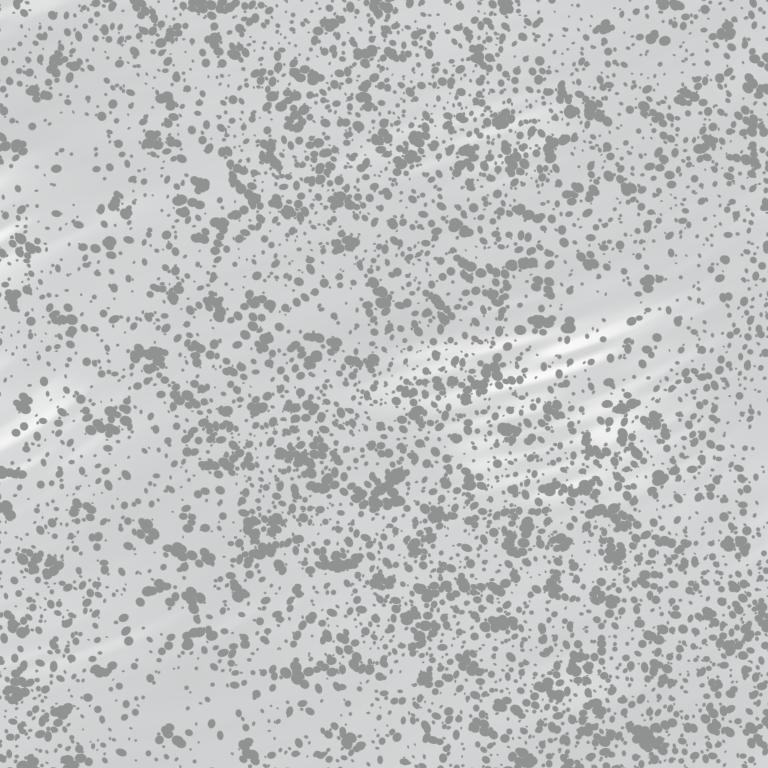
Give the GLSL for this texture, as a WebGL 1 fragment shader.

```glsl
precision highp float;
// Grey speckles and small clumps scattered over a pale sheet with brushed white glints.
uniform vec2 u_resolution;

// Two random values per cell, without sine.
vec2 hash2(vec2 cell) {
  vec3 q = fract(cell.xyx * vec3(0.1031, 0.1030, 0.0973));
  q += dot(q, q.yzx + 33.33);
  return fract((q.xx + q.yz) * q.zy);
}

float noise(vec2 p) {
  vec2 i = floor(p), f = fract(p);
  f = f * f * (3.0 - 2.0 * f);
  float low = mix(hash2(i).x, hash2(i + vec2(1.0, 0.0)).x, f.x);
  float high = mix(hash2(i + vec2(0.0, 1.0)).x, hash2(i + 1.0).x, f.x);
  return mix(low, high, f.y);
}

mat2 rotation(float angle) {
  float c = cos(angle), s = sin(angle);
  return mat2(c, -s, s, c);
}

// Uneven density of the speckles, 0 to 1.
float density(vec2 p) {
  return smoothstep(0.1, 0.8, 0.6 * noise(p * 5.0 + 40.0) + 0.4 * noise(p * 12.0 + 70.0));
}

// Distance to single, slightly oval grains on a jittered grid.
float grains(vec2 p, float cells, float minRadius, float maxRadius, float share, float seed) {
  vec2 base = floor(p * cells);
  float d = 1.0;
  for (int y = -1; y <= 1; y++) {
    for (int x = -1; x <= 1; x++) {
      vec2 cell = base + vec2(float(x), float(y));
      vec2 place = hash2(cell + seed);
      vec2 kind = hash2(cell + seed + 211.0);
      vec2 shape = hash2(cell + seed + 433.0);
      vec2 center = (cell + place) / cells;
      if (kind.x < share * mix(0.35, 1.5, density(center))) {
        vec2 local = rotation(shape.x * 3.14) * (p - center);
        float stretch = mix(1.0, 1.25, shape.y);
        float radius = mix(minRadius, maxRadius, kind.y);
        d = min(d, length(local * vec2(1.0 / stretch, stretch)) - radius);
      }
    }
  }
  return d;
}

// Distance to lumpy clusters made of overlapping lobes.
float clumps(vec2 p) {
  const float cells = 20.0;
  vec2 base = floor(p * cells);
  float d = 1.0;
  for (int y = -1; y <= 1; y++) {
    for (int x = -1; x <= 1; x++) {
      vec2 cell = base + vec2(float(x), float(y));
      vec2 center = (cell + hash2(cell + 617.0)) / cells;
      vec2 kind = hash2(cell + 839.0);
      if (kind.x < 0.38 * mix(0.4, 1.6, density(center))) {
        vec2 local = rotation((kind.y - 0.6) * 1.6) * (p - center);
        for (int k = 0; k < 6; k++) {
          vec2 seed = cell * 7.0 + float(k) * 31.0;
          vec2 offset = (hash2(seed + 97.0) - 0.5) * vec2(0.036, 0.018);
          float radius = mix(0.0045, 0.0075, hash2(seed + 151.0).x);
          d = min(d, length((local - offset) * vec2(0.9, 1.1)) - radius);
        }
      }
    }
  }
  return d;
}

// Pale ground with faint brushing and patches of bright slanted strokes.
vec3 sheet(vec2 p) {
  vec2 along = rotation(0.42) * p;
  along.y += 0.11 * noise(p * 2.5 + 15.0);
  float fine = noise(along * vec2(11.0, 75.0) + 23.0);
  float broad = noise(along * vec2(4.0, 22.0) + 57.0);
  float tone = 0.822 + 0.022 * (noise(p * 3.5 + 9.0) - 0.5)
             + 0.018 * (broad - 0.5) + 0.012 * (fine - 0.5);
  float patches = noise(rotation(0.15) * p * vec2(2.6, 7.0) + 31.0);
  float glint = smoothstep(0.55, 0.9, patches);
  float stroke = smoothstep(0.35, 0.9, 0.75 * fine + 0.25 * broad);
  vec3 ground = tone * vec3(0.996, 1.002, 1.006);
  return mix(ground, vec3(0.985), glint * (0.12 + 0.88 * stroke));
}

void main() {
  vec2 p = gl_FragCoord.xy / u_resolution.y;
  float d = grains(p, 72.0, 0.0028, 0.0062, 0.45, 11.0);
  d = min(d, grains(p, 88.0, 0.0012, 0.0027, 0.45, 307.0));
  d = min(d, clumps(p));

  float edge = max(0.0012, 0.8 / u_resolution.y);
  float speckle = 1.0 - smoothstep(-edge, edge, d);
  gl_FragColor = vec4(mix(sheet(p), vec3(0.565, 0.57, 0.57), speckle), 1.0);
}
```
